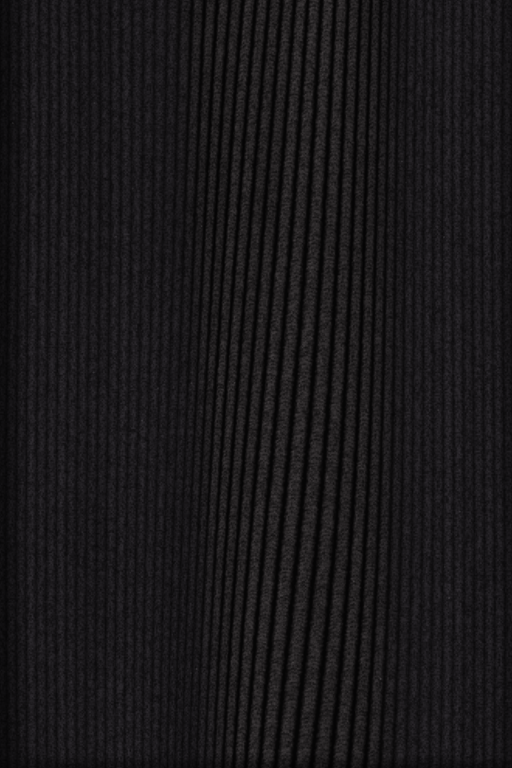
Reproduce this texture procedurally as a WebGL 2 fragment shader.

```glsl
#version 300 es
precision highp float;
// Dark rib-knit cloth hanging in a soft fold. A warped rib coordinate widens
// and tilts the ribs over the fold; each rib gets a rounded profile between
// dark grooves, small chevron stitches, fine yarn grain and a little lint.
uniform vec2 u_resolution;
out vec4 fragColor;

const vec3 GROOVE = vec3(0.020, 0.017, 0.018);
const vec3 YARN   = vec3(0.146, 0.136, 0.139);
const vec3 COOL   = vec3(0.97, 0.97, 1.05);
const float RIBS = 51.0;      // ribs across, before the fold bends them
const float STITCHES = 178.0; // stitch rows from bottom to top

float hash(vec2 p) {
    vec3 q = fract(vec3(p.xyx) * 0.1031);
    q += dot(q, q.yzx + 33.33);
    return fract((q.x + q.y) * q.z);
}

float noise(vec2 p) {
    vec2 i = floor(p), f = fract(p);
    f = f * f * (3.0 - 2.0 * f);
    return mix(mix(hash(i), hash(i + vec2(1, 0)), f.x),
               mix(hash(i + vec2(0, 1)), hash(i + vec2(1, 1)), f.x), f.y);
}

float bell(float x, float center, float width) {
    float t = (x - center) / width;
    return exp(-t * t);
}

// Integral of a smooth bump in rib density
float densityStep(float x, float center, float width) {
    return width * tanh((x - center) / width);
}

// Rib number at a point: integers fall in the grooves
float ribCoordinate(vec2 uv) {
    float lean = 0.135 * bell(uv.x, 0.55, 0.19) * (0.5 - uv.y);
    float sway = 0.003 * sin(uv.y * 5.0 + uv.x * 4.0);
    float x = uv.x + lean + sway;
    return RIBS * x
         - 22.0 * densityStep(x, 0.60, 0.14)
         + 10.0 * densityStep(x, 0.38, 0.05)
         + 6.0 * densityStep(x, 0.78, 0.06);
}

// Rounded rib, 0 in the groove and 1 on the crest, lit from the left
float ribProfile(float u, float soft) {
    float rise = smoothstep(0.0 - soft, 0.26 + soft, u);
    float fall = 1.0 - smoothstep(0.66 - soft, 0.93 + soft, u);
    return rise * fall * (1.06 - 0.22 * u);
}

// Slanted loops meeting along the middle of the rib
float chevron(float u, float row) {
    return 0.5 + 0.5 * cos(6.2832 * (row + 1.5 * abs(u - 0.46)));
}

// Share of the crisp fold at a point; its left edge drifts with height
float foldMask(vec2 uv) {
    float left = mix(0.37, 0.31, uv.y);
    return smoothstep(left, left + 0.10, uv.x) * (1.0 - smoothstep(0.70, 0.82, uv.x));
}

// Broad light and shade of the hanging cloth
float drapeLight(vec2 uv) {
    float light = 0.97 + 0.08 * bell(uv.x, 0.58, 0.15);
    light -= 0.16 * bell(uv.x, 0.37, 0.06) * (1.0 - 0.6 * uv.y);
    light -= 0.18 * bell(uv.x, 0.76, 0.05) * (0.4 + 0.6 * uv.y);
    light *= mix(0.45, 1.0, smoothstep(-0.01, 0.06, uv.x));
    light *= mix(0.75, 1.0, smoothstep(1.01, 0.96, uv.x));
    light *= mix(0.65, 1.0, smoothstep(0.0, 0.02, uv.y));
    return light * (0.94 + 0.12 * noise(uv * vec2(5.0, 4.0)));
}

// Sparse round specks, one chance per cell
float lint(vec2 p, float chance) {
    vec2 cell = floor(p);
    vec2 spot = 0.3 + 0.4 * vec2(hash(cell + 7.1), hash(cell + 19.7));
    float present = step(1.0 - chance, hash(cell + 3.3));
    return present * (1.0 - smoothstep(0.06, 0.28, length(fract(p) - spot)));
}

void main() {
    vec2 uv = gl_FragCoord.xy / u_resolution;
    vec2 cloth = vec2(uv.x, uv.y * u_resolution.y / u_resolution.x);

    // Ribs: deep on the fold, shallow with thin grooves on the flatter sides
    float smoothRib = ribCoordinate(uv);
    float soft = min(0.25 * fwidth(smoothRib), 0.07);
    float rib = smoothRib + 0.09 * (noise(cloth * 230.0 + 11.0) - 0.5);
    float u = fract(rib);
    float id = floor(rib);
    float fold = foldMask(uv);
    float crisp = ribProfile(u, soft);
    float shallow = 0.36 + 0.49 * sqrt(0.5 - 0.5 * cos(6.2832 * (u + 0.04)));
    float height = mix(shallow, crisp, fold);
    height *= 0.92 + 0.16 * hash(vec2(floor(smoothRib), 5.0));

    // Stitches and uneven yarn
    float row = uv.y * STITCHES + hash(vec2(id, 2.0));
    row += 0.7 * noise(cloth * 60.0);
    float stitch = chevron(u, row) - 0.5;
    float grain = noise(cloth * 330.0) - 0.5;
    float fiber = noise(vec2(smoothRib * 5.0, row * 1.1)) - 0.5;
    float relief = 1.0 + mix(0.14, 0.26, fold) * stitch + 0.68 * grain + 0.46 * fiber;

    vec3 color = mix(GROOVE, YARN, height * relief);
    color *= mix(COOL, vec3(1.0), fold) * drapeLight(uv);
    color += 0.09 * lint(cloth * 95.0, 0.003) * height;
    fragColor = vec4(max(color, 0.0), 1.0);
}
```
